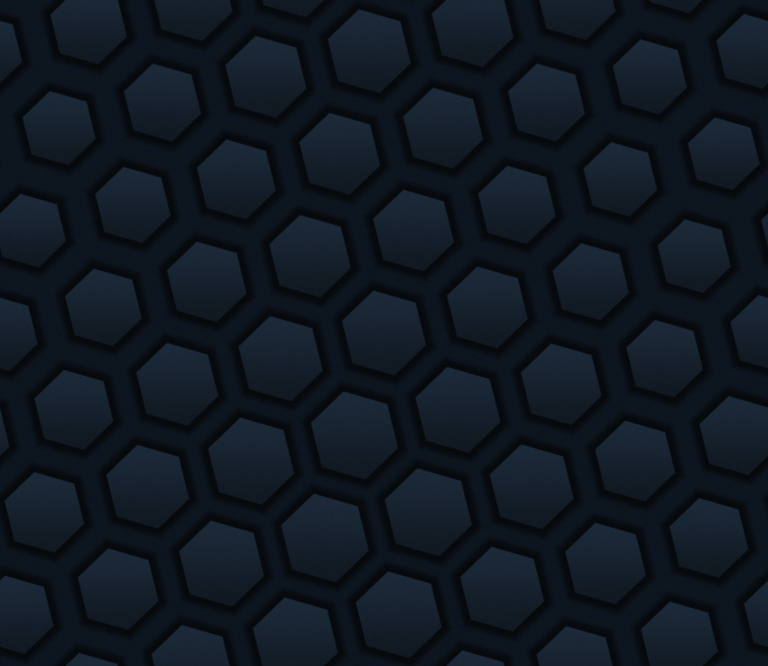
A Shadertoy shader for this pattern:

```glsl
// Tilted honeycomb of separate dark blue hexagon plates, each with a black rim
// and soft shadow. A skewed lattice of 52 cells closes exactly on the canvas;
// plate size swells in slow periodic waves, so every edge wraps seamlessly.

const float TILT       = 0.243;                  // angle of a plate side normal
const float APOTHEM    = 0.0540;                 // mean, in canvas heights
const vec2  SWELL      = vec2(0.0031, 0.0024);   // size change across and up
const vec2  SWELL_PEAK = vec2(0.46, 0.24);       // where the plates are largest
const float RIM        = 0.0045;                 // solid dark line
const float SHADOW     = 0.0185;                 // end of the soft shadow
const vec3  PLATE_TOP  = vec3(0.105, 0.160, 0.220);
const vec3  PLATE_BASE = vec3(0.063, 0.096, 0.128);
const vec3  GAP_COLOR  = vec3(0.050, 0.082, 0.123);
const vec3  RIM_COLOR  = vec3(0.026, 0.038, 0.050);
const vec2  GRAIN_GRID = vec2(384.0, 333.0);
const float GRAIN      = 0.006;

// Whole-number lattice: canvas width = 6a + 2b, canvas height = 5a - 7b.
const mat2 TO_CELL   = mat2(6.0, 2.0, 5.0, -7.0);
const mat2 TO_CANVAS = mat2(7.0, 2.0, 5.0, -6.0) / 52.0;
const float TAU = 6.2831853;

float hash(vec2 p) {
    return fract(sin(dot(p, vec2(127.1, 311.7))) * 43758.5453);
}

// Signed distance to the sides of a hexagon, with sharp mitred corners.
float hexagon(vec2 p, float apothem) {
    float d = 0.0;
    for (int i = 0; i < 3; i++) {
        float angle = TILT + float(i) * TAU / 6.0;
        d = max(d, abs(dot(p, vec2(cos(angle), sin(angle)))));
    }
    return d - apothem;
}

float plateApothem(vec2 center) {
    return APOTHEM + dot(SWELL, cos(TAU * (center - SWELL_PEAK)));
}

void mainImage(out vec4 fragColor, in vec2 fragCoord) {
    vec2 uv = fragCoord / iResolution.xy;
    vec2 aspect = vec2(iResolution.x / iResolution.y, 1.0);
    float pixel = 1.0 / iResolution.y;

    // Closest plate among the corners of the lattice cell
    vec2 corner = floor(TO_CELL * (uv - 0.5));
    float dist = 1.0;
    float height = 0.0;
    for (int i = 0; i < 4; i++) {
        vec2 center = 0.5 + TO_CANVAS * (corner + vec2(i % 2, i / 2));
        vec2 local = (uv - center) * aspect;
        float apothem = plateApothem(center);
        float d = hexagon(local, apothem);
        if (d < dist) {
            dist = d;
            height = local.y / apothem;
        }
    }

    // Rim and shadow in the gap, then the plate lit from above
    vec3 color = mix(RIM_COLOR, GAP_COLOR, smoothstep(RIM, SHADOW, dist));
    vec3 plate = mix(PLATE_BASE, PLATE_TOP, smoothstep(-1.25, 1.15, height));
    color = mix(plate, color, smoothstep(-pixel, pixel, dist));

    // Faint grain on a grid that fits the canvas
    color += GRAIN * (hash(floor(uv * GRAIN_GRID)) - 0.5);
    fragColor = vec4(color, 1.0);
}
```
